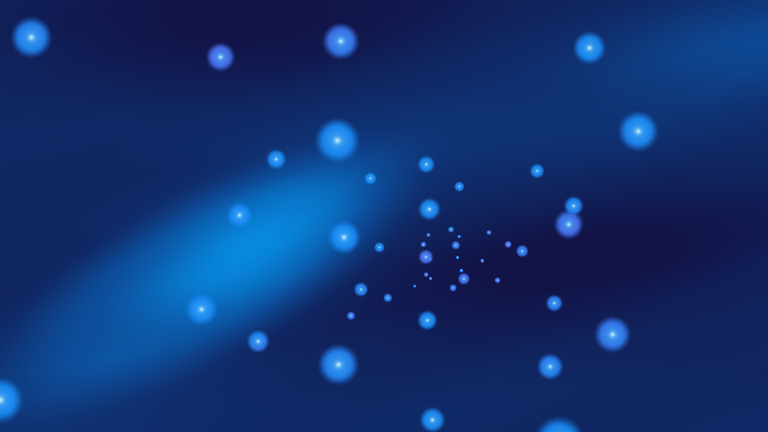
Give the GLSL for this background, as a Shadertoy shader.

```glsl
const vec3 NAVY = vec3(0.07, 0.07, 0.27);
const vec3 OCEAN = vec3(0.05, 0.30, 0.60);
const vec3 AZURE = vec3(0.02, 0.61, 0.96);
const vec3 VIOLET = vec3(0.29, 0.42, 0.93);
const vec3 SKY = vec3(0.09, 0.53, 0.95);
const vec3 PALE = vec3(0.30, 0.70, 1.00);
const vec3 CORE = vec3(0.78, 0.96, 1.00);
const int STAR_COUNT = 50;

// Coordinates along and across a direction
vec2 alongAxis(vec2 p, float angle) {
    vec2 axis = vec2(cos(angle), sin(angle));
    return vec2(dot(p, axis), dot(p, vec2(-axis.y, axis.x)));
}

// Normalised distance from a tilted ellipse: 1.0 on its rim
float ellipse(vec2 p, vec2 centre, vec2 radii, float angle) {
    return length(alongAxis(p - centre, angle) / radii);
}

float glow(float d) {
    return exp(-d * d);
}

// Long, gently bent streaks from layered sines
float streaks(vec2 p, float angle) {
    vec2 q = alongAxis(p, angle);
    float sum = 0.0;
    float amplitude = 0.5;
    float frequency = 9.0;
    for (int i = 0; i < 4; i++) {
        float bend = sin(q.x * frequency * 0.22 + float(i) * 1.7);
        sum += amplitude * sin(q.y * frequency + bend * 1.3 + float(i) * 2.1);
        amplitude *= 0.55;
        frequency *= 1.9;
    }
    return sum;
}

// Brightness of the nebula: 0 navy, 1 ocean, 2 azure
float nebulaLevel(vec2 p) {
    float level = 0.34 + 0.08 * streaks(p, 0.2);

    // Bright bands and dark voids
    level += 0.20 * glow(ellipse(p, vec2(0.40, 0.24), vec2(0.75, 0.13), 0.22));
    level += 0.50 * glow(ellipse(p, vec2(0.88, 0.41), vec2(0.36, 0.11), 0.12));
    level += 0.22 * glow(ellipse(p, vec2(-0.85, -0.42), vec2(0.40, 0.16), 0.2));
    level -= 0.33 * glow(ellipse(p, vec2(0.45, -0.09), vec2(0.50, 0.15), 0.15));
    level -= 0.30 * glow(ellipse(p, vec2(-0.32, 0.46), vec2(0.45, 0.17), 0.1));

    // Large tilted cloud with a luminous heart
    float cloud = ellipse(p, vec2(-0.42, -0.14), vec2(0.52, 0.18), 0.5);
    level += 0.50 * smoothstep(1.2, 0.6, cloud);
    level += 0.95 * glow(ellipse(p, vec2(-0.31, -0.08), vec2(0.30, 0.12), 0.5));
    return max(level, 0.0);
}

vec3 nebulaColour(float level) {
    vec3 deep = mix(NAVY, OCEAN, clamp(level, 0.0, 1.0));
    return mix(deep, AZURE, clamp(level - 1.0, 0.0, 1.0));
}

// Soft disc with a pale middle and a small hot core
vec3 addStar(vec3 colour, float d, vec3 tint) {
    vec3 star = mix(tint, PALE, 0.8 * exp(-6.0 * d * d));
    star = mix(star, CORE, exp(-60.0 * d * d));
    return mix(colour, star, 0.93 * smoothstep(1.05, 0.55, d));
}

// Stars spread out from a vanishing point, larger when nearer
vec3 addStarField(vec3 colour, vec2 p, vec2 vanishing, float level) {
    for (int i = 0; i < STAR_COUNT; i++) {
        vec3 rnd = fract(0.5 + float(i) * vec3(0.8192, 0.6710, 0.5497));
        float nearness = mix(0.07, 1.0, rnd.z * rnd.z);
        vec2 offset = mix(vec2(-1.3, -0.75), vec2(0.95, 0.85), rnd.xy);
        vec2 centre = vanishing + offset * nearness;
        float radius = 0.06 * nearness;
        float hue = fract(rnd.x * 7.0 + rnd.y * 5.0);
        float blueness = smoothstep(0.1, 0.75, level + 0.5 * hue);
        vec3 tint = mix(VIOLET, SKY, blueness);
        colour = addStar(colour, length(p - centre) / radius, tint);
    }
    return colour;
}

void mainImage(out vec4 fragColor, in vec2 fragCoord) {
    vec2 p = (fragCoord - 0.5 * iResolution.xy) / iResolution.y;
    float level = nebulaLevel(p);
    vec3 colour = nebulaColour(level);
    colour = addStarField(colour, p, vec2(0.15, -0.11), level);
    fragColor = vec4(colour, 1.0);
}
```
